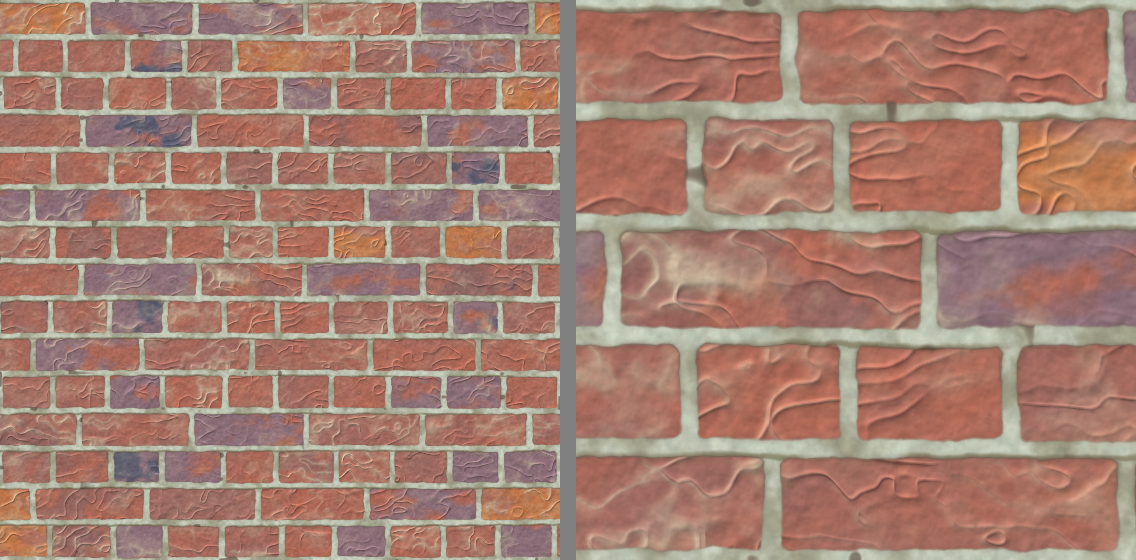
Left: the whole. Right: its middle third, enlarged.
This texture is drawn by a three.js fragment shader. Its source:

```glsl
// Weathered brick wall: 15 courses alternating rows of 10 headers and 5 stretchers.
// Each brick is a rounded box between jittered joints; ridged noise creases its face,
// and hashes choose its tint, stains and pale wear.
varying vec2 vUv;

const float ROWS = 15.0;
const float STRETCHERS = 5.0;
const float HEADERS = 10.0;
const float JOINT_JITTER = 0.016;
const vec2 HALF_JOINT = vec2(0.0047, 0.0049);
const float CORNER = 0.0048;
const float EDGE = 0.0011;
const float RELIEF = 0.34;
const vec2 LIGHT_STEP = vec2(-0.0009, 0.0018);

const vec3 RED = vec3(0.68, 0.405, 0.335);
const vec3 ROSE = vec3(0.605, 0.415, 0.385);
const vec3 PURPLE = vec3(0.54, 0.425, 0.465);
const vec3 ORANGE = vec3(0.74, 0.46, 0.29);
const vec3 BLUE = vec3(0.34, 0.345, 0.42);
const vec3 PALE = vec3(0.76, 0.70, 0.60);
const vec3 MORTAR = vec3(0.76, 0.785, 0.715);
const vec3 MORTAR_DIRTY = vec3(0.63, 0.63, 0.54);
const vec3 LEDGE = vec3(0.50, 0.48, 0.37);
const vec3 SHADOW = vec3(0.33, 0.26, 0.21);

struct Brick { vec2 center; vec2 halfSize; vec2 id; float isLong; };

float hash(vec2 p) {
  vec3 q = fract(p.xyx * 0.1031);
  q += dot(q, q.yzx + 33.33);
  return fract((q.x + q.y) * q.z);
}

float noise(vec2 p) {
  vec2 i = floor(p), f = fract(p);
  f = f * f * (3.0 - 2.0 * f);
  return mix(mix(hash(i), hash(i + vec2(1.0, 0.0)), f.x),
             mix(hash(i + vec2(0.0, 1.0)), hash(i + 1.0), f.x), f.y);
}

float fbm(vec2 p) {
  float sum = 0.0, amp = 0.53;
  for (int k = 0; k < 4; k++) {
    sum += amp * noise(p);
    p = mat2(1.6, 1.2, -1.2, 1.6) * p + 17.3;
    amp *= 0.5;
  }
  return sum;
}

// Horizontal position of joint i; the jitter wraps around the canvas.
float jointX(float i, float row, float count, float shift) {
  return (i + shift) / count + (hash(vec2(mod(i, count) + 3.0, row * 7.0 + 5.0)) - 0.5) * JOINT_JITTER;
}

Brick findBrick(vec2 p) {
  float row = clamp(floor(p.y * ROWS), 0.0, ROWS - 1.0);
  bool mixedRow = row == ROWS - 2.0;
  bool longRow = !mixedRow && (mod(row, 2.0) == 1.0 || row == ROWS - 1.0);
  float count = longRow ? STRETCHERS : HEADERS;
  float shift = longRow ? (mod(row, 4.0) > 1.5 ? 0.75 : 0.28) : (mixedRow ? 0.24 : -0.03);
  float i = floor(p.x * count - shift);
  if (p.x < jointX(i, row, count, shift)) i -= 1.0;
  else if (p.x >= jointX(i + 1.0, row, count, shift)) i += 1.0;
  // The mixed course joins two pairs of headers into stretchers.
  float first = i, last = i + 1.0;
  if (mixedRow && (i == 4.0 || i == 5.0)) { first = 4.0; last = 6.0; }
  if (mixedRow && (i == 7.0 || i == 8.0)) { first = 7.0; last = 9.0; }
  float a = jointX(first, row, count, shift), b = jointX(last, row, count, shift);
  vec2 id = vec2(mod(first, count), row);
  vec2 size = vec2(0.5 * (b - a), 0.5 / ROWS) - HALF_JOINT - 0.0012 * hash(id + 41.0);
  float isLong = longRow || last - first > 1.5 ? 1.0 : 0.0;
  return Brick(vec2(0.5 * (a + b), (row + 0.5) / ROWS), size, id, isLong);
}

// Slanted, warped ridges that stand for folds in the clay.
float creases(vec2 p, vec2 id) {
  float a = (hash(id + 11.0) - 0.35) * 1.1;
  vec2 q = mat2(cos(a), -sin(a), sin(a), cos(a)) * p * vec2(27.0, 68.0) + id * 13.7;
  q += 1.5 * vec2(noise(p * 55.0 + id), noise(p * 48.0 + id + 31.0));
  return pow(1.0 - abs(2.0 * noise(q) - 1.0), 4.0);
}

float faceHeight(vec2 p, vec2 id) {
  float rough = smoothstep(0.3, 0.65, noise(p * 17.0 + id * 5.1));
  return creases(p, id) * (0.15 + 0.6 * rough) + 0.7 * fbm(p * 95.0 + id);
}

vec3 brickColor(vec2 p, Brick brick) {
  vec2 id = brick.id;
  float pick = hash(id + 71.0), patches = fbm(p * vec2(17.0, 26.0) + id * 3.3);
  vec3 color = mix(RED, ROSE, clamp(hash(id + 23.0) * 0.8 + (patches - 0.5) * 1.3, 0.0, 1.0));
  float purple = step(pick, mix(0.14, 0.34, brick.isLong));
  color = mix(color, PURPLE, purple * smoothstep(0.22, 0.5, patches));
  color = mix(color, ORANGE, step(0.91, pick) * smoothstep(0.3, 0.6, patches));
  float blue = step(0.83, hash(id + 97.0)) * (0.25 + 0.75 * purple);
  color = mix(color, BLUE, blue * smoothstep(0.46, 0.64, fbm(p * 23.0 + id * 9.0)));
  // Pale scrapes follow the creases and grow toward the top courses.
  float wear = 0.22 + 0.5 * pow(hash(id + 53.0), 2.0) + 0.25 * smoothstep(0.84, 0.95, p.y);
  float scrape = creases(p + 0.0015, id) * smoothstep(0.4, 0.65, noise(p * 24.0 + id * 7.7));
  color = mix(color, PALE, wear * (scrape + 0.45 * smoothstep(0.48, 0.72, fbm(p * 36.0 + id))));
  float slope = faceHeight(p, id) - faceHeight(p + LIGHT_STEP, id);
  return color * (1.0 + RELIEF * clamp(slope * 1.8, -0.9, 0.7) + 0.1 * (noise(p * 240.0) - 0.5));
}

void main() {
  // Uneven courses and ragged outlines.
  vec2 p = vUv + vec2(0.0, 0.003 * (noise(vUv * vec2(5.0, 9.0)) - 0.5));
  Brick brick = findBrick(p);
  vec2 ragged = vec2(fbm(p * 65.0), fbm(p * 65.0 + 50.0)) - 0.5;
  vec2 local = p - brick.center + 0.0048 * ragged;
  vec2 q = abs(local) - brick.halfSize + CORNER;
  float d = length(max(q, 0.0)) + min(max(q.x, q.y), 0.0) - CORNER;

  // Sandy mortar with a dirty ledge above each brick.
  vec3 color = mix(MORTAR, MORTAR_DIRTY, smoothstep(0.4, 0.75, fbm(p * 42.0)));
  color *= 1.0 + 0.24 * (fbm(p * 180.0) - 0.5);
  float above = local.y - brick.halfSize.y;
  float ledge = smoothstep(-0.002, 0.0, above) * (1.0 - smoothstep(0.001, 0.004, above));
  color = mix(color, LEDGE, 0.75 * ledge * smoothstep(0.3, 0.6, noise(p * vec2(18.0, 30.0))));

  // Brick face, contact shadow and a few dark gaps.
  color = mix(color, brickColor(p, brick), 1.0 - smoothstep(-EDGE, EDGE, d));
  float rim = exp(-abs(d) / 0.0011) * (0.2 + 0.3 * smoothstep(-0.01, 0.018, local.y));
  float gap = smoothstep(0.9, 0.96, noise(p * 48.0 + 9.0)) * smoothstep(-0.003, 0.001, d);
  color = mix(color, SHADOW, clamp(rim + 0.6 * gap, 0.0, 1.0));
  gl_FragColor = vec4(color, 1.0);
}
```
